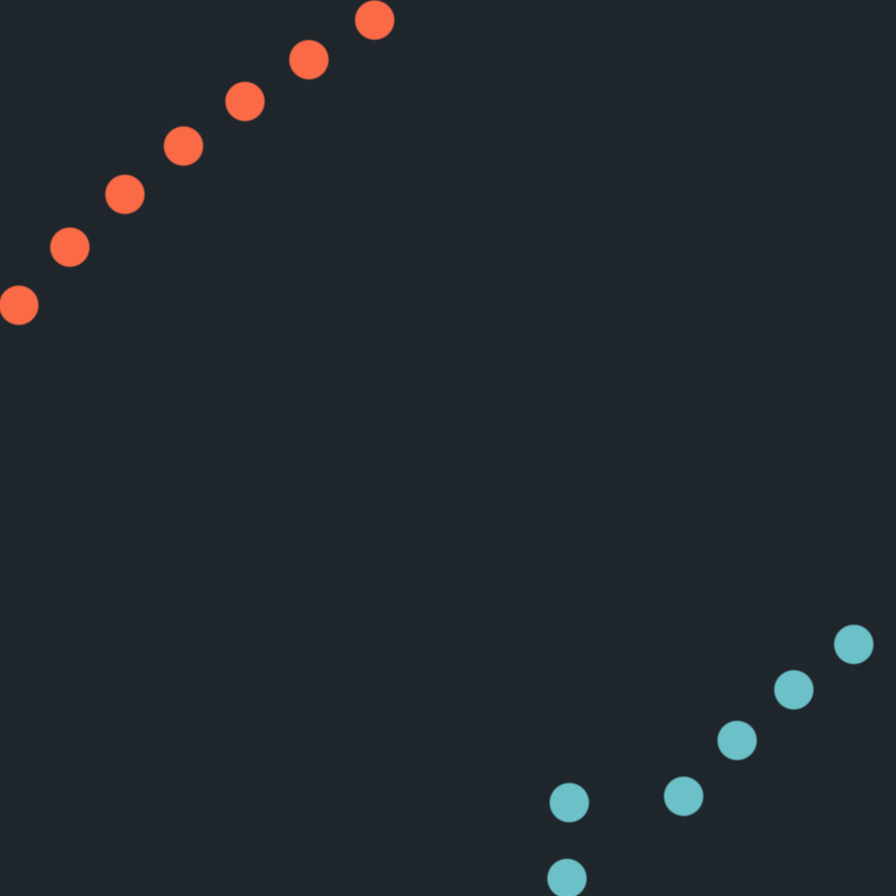
Give the GLSL for this background, as a WebGL 2 fragment shader.

```glsl
#version 300 es
precision highp float;
// Two curved trails of coral and teal dots on a dark slate ground.

uniform vec2 u_resolution;
out vec4 fragColor;

const vec3 SLATE = vec3(0.122, 0.149, 0.170);
const vec3 CORAL = vec3(0.985, 0.415, 0.275);
const vec3 TEAL  = vec3(0.422, 0.755, 0.785);

const float DOT_RADIUS = 0.0219;
const float EDGE_SOFT  = 0.0016;
const float GRAIN      = 0.003;

const int CORAL_COUNT = 7;
const int TEAL_COUNT  = 4;
const int PAIR_COUNT  = 2;

// Point on a cubic path: start, slope, bend and twist
vec2 cubicPath(float t, vec2 start, vec2 slope, vec2 bend, vec2 twist) {
    return start + t * (slope + t * (bend + t * twist));
}

float dotDistance(vec2 p, vec2 center) {
    return length(p - center) - DOT_RADIUS;
}

// Coral trail, counted outward from its middle dot
float coralTrail(vec2 p) {
    float d = 1.0;
    for (int i = 0; i < CORAL_COUNT; i++) {
        float t = float(i) - 0.5 * float(CORAL_COUNT - 1);
        vec2 center = cubicPath(t, vec2(0.2048, 0.8370), vec2(0.0671, 0.0517),
                                vec2(0.00164, -0.00206), vec2(-0.0001, 0.00015));
        d = min(d, dotDistance(p, center));
    }
    return d;
}

// Teal trail: a rising curve and a near-vertical pair
float tealTrail(vec2 p) {
    float d = 1.0;
    for (int i = 0; i < TEAL_COUNT; i++) {
        vec2 center = cubicPath(float(i), vec2(0.7630, 0.1113), vec2(0.0579, 0.0652),
                                vec2(0.0018, -0.0029), vec2(0.0));
        d = min(d, dotDistance(p, center));
    }
    for (int i = 0; i < PAIR_COUNT; i++) {
        vec2 center = vec2(0.6354, 0.1042) - float(i) * vec2(0.0026, 0.0846);
        d = min(d, dotDistance(p, center));
    }
    return d;
}

// Faint cloth-like mottling from layered sines
float mottle(vec2 p) {
    float weave = sin(p.x * 310.0 + 2.0 * sin(p.y * 47.0));
    weave *= sin(p.y * 290.0 + 2.0 * sin(p.x * 53.0));
    return 0.6 * weave + 0.4 * sin(p.x * 31.0 + 3.0 * sin(p.y * 23.0));
}

float coverage(float d, float soft) {
    return 1.0 - smoothstep(-soft, soft, d);
}

void main() {
    vec2 p = gl_FragCoord.xy / u_resolution;
    float soft = max(EDGE_SOFT, 0.75 / min(u_resolution.x, u_resolution.y));

    vec3 color = SLATE + GRAIN * mottle(p);
    color = mix(color, CORAL, coverage(coralTrail(p), soft));
    color = mix(color, TEAL, coverage(tealTrail(p), soft));
    fragColor = vec4(color, 1.0);
}
```
